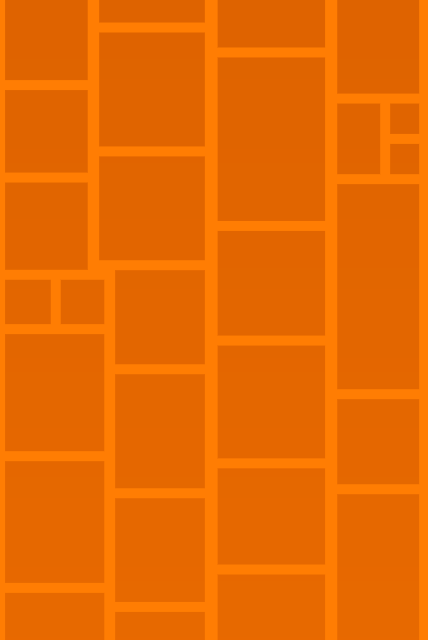
This pattern is drawn by a Shadertoy shader. Its source:

```glsl
// Orange rectangular tiles in four uneven columns, parted by bright joints.
// Each column is walked downward, its tile heights set by a drift and a sine
// swing; chosen rows become tall or are carved into smaller pieces.

const vec3 TILE_TOP = vec3(0.872, 0.388, 0.0);
const vec3 TILE_BOTTOM = vec3(0.908, 0.412, 0.0);
const vec3 JOINT = vec3(1.0, 0.49, 0.01);
const float HALF_JOINT = 0.0078;
const float STEP_LEVEL = 0.42;   // depth at which the first joint steps right
const int ROWS = 7;

struct Column {
    vec2 upperSpan;   // left and right edges above the step
    vec2 lowerSpan;   // left and right edges below the step
    float firstJoint; // depth of the topmost joint
    float height;     // typical tile height
    float drift;      // growth of height per row
    float swing;      // alternation of height between rows
};

// Signed distance to a box given by two opposite corners
float boxDistance(vec2 p, vec2 low, vec2 high) {
    vec2 d = abs(p - 0.5 * (low + high)) - 0.5 * (high - low);
    return length(max(d, 0.0)) + min(max(d.x, d.y), 0.0);
}

// Cuts an upright joint, and optionally a level one through the right piece
float carveTile(float tile, vec2 p, vec2 cut, bool three) {
    tile = max(tile, HALF_JOINT - abs(p.x - cut.x));
    float level = max(abs(p.y - cut.y) - HALF_JOINT, cut.x - p.x);
    return three ? max(tile, -level) : tile;
}

// Special rows: x = row, y = its height; a negative row means none
float columnDistance(vec2 p, Column c, vec2 tall, vec2 split,
                     float cutRatio, bool three) {
    float nearest = 1.0;
    float top = -0.3;
    float bottom = c.firstJoint;
    for (int i = 0; i < ROWS; i++) {
        float row = float(i);
        bool isSplit = row == split.x;
        if (i > 0) {
            float h = c.height + c.drift * (row - 3.0)
                    + c.swing * sin(2.1 * (row - 0.5));
            if (row == tall.x) h = tall.y;
            if (isSplit) h = split.y;
            bottom = top + h;
        }
        float middle = 0.5 * (top + bottom);
        vec2 span = middle > STEP_LEVEL ? c.lowerSpan : c.upperSpan;
        float tile = boxDistance(p, vec2(span.x, top + HALF_JOINT),
                                 vec2(span.y, bottom - HALF_JOINT));
        if (isSplit) {
            vec2 cut = vec2(mix(span.x, span.y, cutRatio), middle);
            tile = carveTile(tile, p, cut, three);
        }
        nearest = min(nearest, tile);
        top = bottom;
    }
    return nearest;
}

// Union of the four columns
float tilesDistance(vec2 p) {
    vec2 none = vec2(-1.0, 0.0);
    vec2 thirdSpan = vec2(0.340, 0.508);
    vec2 fourthSpan = vec2(0.527, 0.655);
    Column first = Column(vec2(0.008, 0.137), vec2(0.008, 0.163),
                          0.133, 0.170, 0.018, 0.012);
    Column second = Column(vec2(0.155, 0.320), vec2(0.180, 0.320),
                           0.043, 0.178, 0.0, 0.018);
    Column third = Column(thirdSpan, thirdSpan, 0.082, 0.179, 0.0, -0.015);
    Column fourth = Column(fourthSpan, fourthSpan, 0.154, 0.200, 0.0, 0.060);

    float d = columnDistance(p, first, none, vec2(3.0, 0.085), 0.51, false);
    d = min(d, columnDistance(p, second, none, none, 0.5, false));
    d = min(d, columnDistance(p, third, vec2(1.0, 0.271), none, 0.5, false));
    return min(d, columnDistance(p, fourth, vec2(2.0, 0.336),
                                 vec2(1.0, 0.126), 0.585, true));
}

void mainImage(out vec4 fragColor, in vec2 fragCoord) {
    // Depth runs downward from the top edge, in canvas heights
    vec2 p = fragCoord / iResolution.y;
    p.y = 1.0 - p.y;

    float softness = 0.6 / iResolution.y;
    float joint = smoothstep(-softness, softness, tilesDistance(p));
    vec3 tileColor = mix(TILE_TOP, TILE_BOTTOM, p.y);
    fragColor = vec4(mix(tileColor, JOINT, joint), 1.0);
}
```
